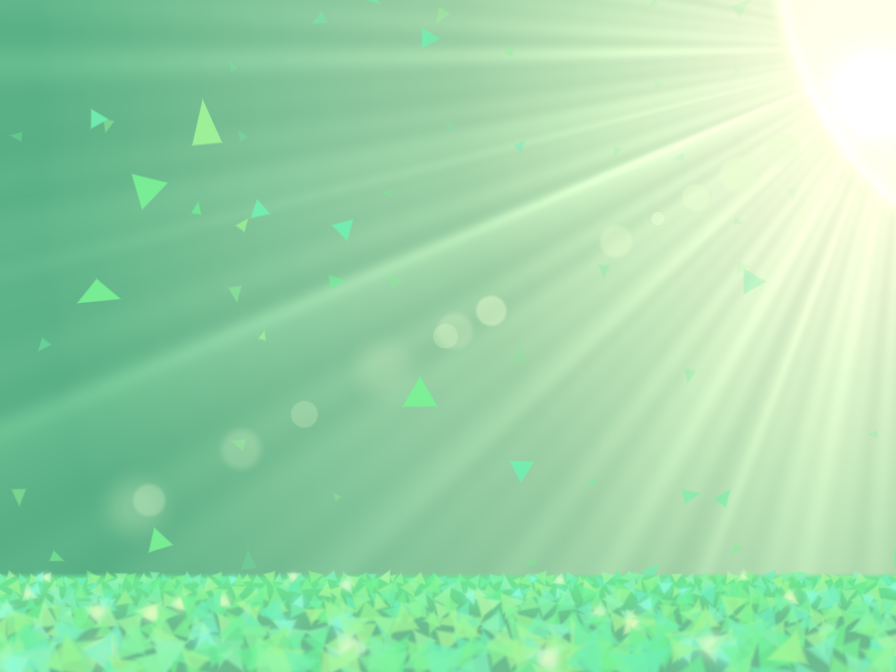
Write a Shadertoy shader that draws this background.

```glsl
// Sunlit green backdrop: a warm glare at the upper right sends out rays and a
// chain of lens discs, while triangular confetti drifts over a littered floor.
// Built from distance ramps, angular beams, a triangle SDF and hashed scatter.

const vec2 SUN = vec2(1.302, 0.861);
const vec2 RAY_ORIGIN = vec2(1.354, 0.93);
const float FLOOR_TOP = 0.143;
const vec3 DEEP = vec3(0.36, 0.70, 0.53);
const vec3 MID = vec3(0.62, 0.82, 0.65);
const vec3 LIGHT = vec3(0.79, 0.92, 0.75);
const vec3 GLARE = vec3(0.98, 1.0, 0.87);
const vec3 GREEN = vec3(0.43, 0.95, 0.58);
const vec3 AQUA = vec3(0.45, 0.94, 0.77);
const vec3 LIME = vec3(0.66, 0.97, 0.60);

// Large confetti: centre, radius, rotation
const vec4 PIECES[11] = vec4[11](
    vec4(0.219, 0.719, 0.032, 2.9), vec4(0.306, 0.808, 0.034, 0.1),
    vec4(0.146, 0.563, 0.029, 0.1), vec4(0.625, 0.410, 0.030, 0.0),
    vec4(0.236, 0.194, 0.022, 0.3), vec4(0.386, 0.687, 0.017, 0.2),
    vec4(0.637, 0.943, 0.018, 0.5), vec4(0.776, 0.303, 0.021, 3.1),
    vec4(1.118, 0.581, 0.022, 4.7), vec4(0.512, 0.660, 0.019, 3.4),
    vec4(0.144, 0.823, 0.017, 4.7));

// Lens discs: x along the flare axis, radius, strength
const vec3 DISCS[13] = vec3[13](
    vec3(0.203, 0.054, 0.22), vec3(0.222, 0.026, 0.24), vec3(0.359, 0.034, 0.22),
    vec3(0.453, 0.021, 0.22), vec3(0.573, 0.052, 0.20), vec3(0.677, 0.030, 0.24),
    vec3(0.663, 0.019, 0.26), vec3(0.731, 0.024, 0.42), vec3(0.917, 0.026, 0.36),
    vec3(0.979, 0.010, 0.50), vec3(1.035, 0.021, 0.45), vec3(1.098, 0.029, 0.70),
    vec3(1.165, 0.028, 0.40));

float ramp(float a, float b, float x) { return clamp((x - a) / (b - a), 0.0, 1.0); }

vec3 hash3(vec2 p) {
    vec3 q = fract(p.xyx * vec3(0.1031, 0.1030, 0.0973) + 0.137);
    q += dot(q, q.yxz + 33.33);
    return fract((q.xxy + q.yxz) * q.zyx);
}

// Coverage of a triangle whose apex points up at zero rotation
float triangle(vec2 p, float radius, float turn, float aspect, float soft) {
    float c = cos(turn), s = sin(turn);
    p = vec2(c * p.x + s * p.y, c * p.y - s * p.x) / vec2(aspect, 1.0 / aspect);
    float d = max(abs(p.x) * 0.866 + p.y * 0.5, -p.y) - radius * 0.5;
    return 1.0 - smoothstep(-soft, soft, d);
}

vec3 confettiColor(float pick) {
    return pick < 0.5 ? mix(AQUA, GREEN, pick * 2.0) : mix(GREEN, LIME, pick * 2.0 - 1.0);
}

float beam(float angle, float centre, float width) {
    float k = (angle - centre) / width;
    return exp(-k * k);
}

vec3 backdrop(vec2 p) {
    float d = length((p - SUN) * vec2(1.0, 0.7));
    vec3 col = mix(DEEP, MID, ramp(1.25, 0.62, d));
    col = mix(col, LIGHT, ramp(0.62, 0.38, d));
    return mix(col, GLARE, ramp(0.38, 0.12, d));
}

float rays(vec2 p) {
    vec2 v = RAY_ORIGIN - p;
    float a = atan(v.y, v.x), reach = length(v);
    float sum = beam(a, 0.40, 0.014) + 0.6 * beam(a, 0.43, 0.035);
    sum += 0.5 * (beam(a, 0.245, 0.012) + beam(a, 0.19, 0.02) + beam(a, 0.02, 0.02));
    sum += 0.6 * (beam(a, 0.75, 0.02) + beam(a, 1.055, 0.03) + beam(a, 1.2, 0.015));
    sum += 0.5 * beam(a, 1.365, 0.03);
    sum += 0.25 * (sin(a * 23.0) * sin(a * 41.0 + 1.0) + 0.5 * sin(a * 97.0));
    return sum * 0.13 * exp(-reach * 0.65) * ramp(0.1, 0.4, reach);
}

// Small drifting pieces, one candidate per grid cell
vec3 drift(vec3 col, vec2 p, float cell, float soft) {
    vec2 id = floor(p / cell);
    vec3 h = hash3(id + 7.0), k = hash3(id + 61.0);
    vec2 local = p - (id + 0.2 + 0.6 * h.xy) * cell;
    float mask = triangle(local, mix(0.007, 0.016, k.x), h.z * 6.28, 0.85, soft);
    return mix(col, confettiColor(k.y), mask * step(0.5, k.z) * mix(0.25, 0.75, h.z));
}

// Littered floor: rows of pieces that grow toward the viewer
vec3 litter(vec3 col, vec2 p, float soft) {
    float haze = 1.0 - smoothstep(FLOOR_TOP - 0.006, FLOOR_TOP + 0.006, p.y);
    vec3 ground = mix(vec3(0.42, 0.74, 0.56), GREEN, smoothstep(0.06, 0.14, p.y) * 0.75);
    col = mix(col, ground, haze);
    for (int row = 0; row < 10; row++) {
        float depth = float(row) / 9.0;
        float size = mix(0.011, 0.038, depth), cell = size * 1.15;
        for (int n = -1; n <= 1; n++) {
            vec2 id = vec2(floor(p.x / cell) + float(n), float(row) * 17.0 + 3.0);
            vec3 h = hash3(id), k = hash3(id + 131.0);
            vec2 centre = vec2((id.x + h.x) * cell, mix(0.138, 0.005, depth) + (h.y - 0.5) * size);
            float mask = triangle(p - centre, size * mix(0.6, 1.1, k.x), h.z * 6.28, 0.9, soft + 0.003 * depth);
            vec3 tint = mix(confettiColor(k.y), vec3(0.82, 1.0, 0.80), 0.5 * k.z * k.z);
            col = mix(col, tint, mask * 0.75);
            // Occasional cyan or cream glint
            float glint = step(0.92, k.z) * exp(-dot(p - centre, p - centre) / (size * size * 0.35));
            col = mix(col, mix(vec3(0.5, 1.0, 0.95), vec3(1.0, 1.0, 0.8), step(0.5, k.x)), glint * 0.6);
        }
    }
    return col;
}

void mainImage(out vec4 fragColor, in vec2 fragCoord) {
    vec2 p = fragCoord / iResolution.y;
    p.x += 0.5 * (4.0 / 3.0 - iResolution.x / iResolution.y);
    float soft = max(0.0018, 1.0 / iResolution.y);
    vec3 col = backdrop(p) + rays(p) * vec3(1.0, 0.9, 0.75);

    // Curved halo edge and sun core
    float halo = length(p - vec2(1.658, 1.078)) - 0.5;
    col += vec3(0.07, 0.05, 0.05) * (1.0 - smoothstep(-0.01, 0.012, halo));
    col += vec3(0.10, 0.08, 0.06) * exp(-halo * halo / 0.00012);
    col += vec3(0.3, 0.25, 0.25) * exp(-dot(p - SUN, p - SUN) / 0.003);

    // Lens discs on one diagonal; the wider ones fade outward
    for (int i = 0; i < 13; i++) {
        vec3 disc = DISCS[i];
        float d = length(p - vec2(disc.x, 0.245 + 0.554 * (disc.x - 0.203))) / disc.y;
        float blur = ramp(0.018, 0.055, disc.y) * 0.75 + 0.08;
        float mask = 1.0 - smoothstep(1.0 - blur, 1.0 + blur * 0.3, d);
        col = mix(col, vec3(0.92, 1.0, 0.82), mask * disc.z);
    }

    // Drifting confetti, washed out near the sun
    vec3 pieces = drift(col, p, 0.105, soft);
    for (int i = 0; i < 11; i++) {
        vec4 t = PIECES[i];
        float aspect = i == 1 ? 0.76 : (i == 2 ? 1.3 : 1.0);
        float mask = triangle(p - t.xy, t.z, t.w, aspect, soft);
        float pick = i == 1 ? 0.95 : (i < 5 ? 0.6 : 0.2);
        pieces = mix(pieces, confettiColor(pick), mask * 0.88);
    }
    col = mix(col, pieces, ramp(0.1, 0.75, length(p - SUN)));
    col = litter(col, p, soft);
    fragColor = vec4(clamp(col, 0.0, 1.0), 1.0);
}
```
